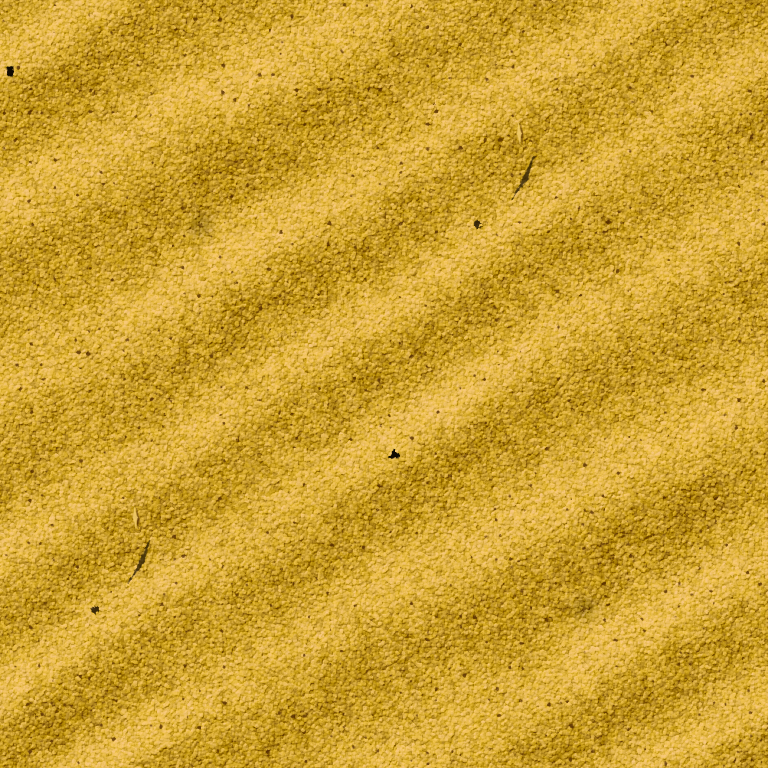
A Shadertoy shader for this texture:

```glsl
// Wind-rippled golden sand: layered sines make the slanted ripples, smooth
// cellular noise with dark gaps makes fine grain, and a little debris lies on top.
// One tone value, in standard deviations from the mean, drives the colour.

#define GRAIN_SCALE 235.0
#define FINE_SCALE 390.0
#define FINE_SHARE 0.6
#define CREVICE_GAIN 1.6
#define RELIEF_GAIN 0.55
#define TONE_GAIN 0.78
#define CLUSTER_GAIN 0.35
#define RIPPLE_GAIN 0.76
#define RIPPLE_WAVES vec2(-3.0, 5.0)
#define RIPPLE_PHASE 0.55
#define LIGHT_STEP vec2(-0.0010, 0.0017)
#define PIT_SHARE 0.16

const float TAU = 6.2831853;
const float PIT_SCALE = 64.0;
const vec3 DEBRIS_COLOR = vec3(0.13, 0.08, 0.01);
const vec3 STRAW_COLOR = vec3(0.95, 0.80, 0.42);
const vec3 PIT_COLOR = vec3(0.32, 0.16, 0.01);

vec3 hash3(vec2 p) {
    vec3 q = fract(p.xyx * vec3(0.1031, 0.1030, 0.0973));
    q += dot(q, q.yxz + 33.33);
    return fract((q.xxy + q.yzz) * q.zyx);
}

// Smooth cellular noise: x is a blended random tone in -1..1,
// y is about zero on average and drops in the gaps between cells.
vec2 cells(vec2 p) {
    vec2 cell = floor(p);
    float weightSum = 0.0, toneSum = 0.0;
    for (int j = -1; j <= 1; j++)
    for (int i = -1; i <= 1; i++) {
        vec2 id = cell + vec2(i, j);
        vec3 rnd = hash3(id + 71.0);
        vec2 d = id + rnd.xy - p;
        float weight = exp(-8.0 * dot(d, d));
        weightSum += weight;
        toneSum += weight * (2.0 * rnd.z - 1.0);
    }
    return vec2(toneSum / weightSum, log(weightSum) / 8.0 + 0.15);
}

// Two turned layers of cells, so that no regular outlines remain.
float grainHeight(vec2 p) {
    vec2 turned = mat2(0.8, 0.6, -0.6, 0.8) * p + 3.0;
    vec2 coarse = cells(p * GRAIN_SCALE);
    return coarse.x + CREVICE_GAIN * coarse.y + FINE_SHARE * cells(turned * FINE_SCALE).x;
}

// Gently bent slanted ripples whose strength drifts along the crests.
float ripples(vec2 p) {
    float bend = -0.13 * cos(TAU * (p.x - p.y - 0.19))
               + 0.02 * sin(TAU * (3.0 * p.x + p.y) + 0.6);
    float phase = TAU * (dot(p, RIPPLE_WAVES) - RIPPLE_PHASE + bend);
    float strength = 0.9 + 0.2 * sin(TAU * (p.x + p.y) + 1.0)
                   + 0.12 * sin(TAU * (3.0 * p.x - p.y));
    return strength * (cos(phase) + 0.15 * cos(2.0 * phase + 0.5));
}

// Distance to a segment through the origin, thick in the middle.
float taperedStick(vec2 p, vec2 halfAxis, float thickness) {
    float t = clamp(dot(p, halfAxis) / dot(halfAxis, halfAxis), -1.0, 1.0);
    return length(p - halfAxis * t) - thickness * (1.0 - 0.85 * sqrt(abs(t)));
}

vec2 wrapped(vec2 p) { return p - round(p); }

float cover(float dist, float soft) { return 1.0 - smoothstep(-soft, soft, dist); }

// Pebbles, a bent twig and a straw sliver, repeated on a diagonal lattice.
vec3 addDebris(vec3 color, vec2 p, float rough, float soft) {
    for (int i = 0; i < 2; i++) {
        vec2 q = p - 0.5 * float(i);
        vec2 pebble = wrapped(q - vec2(0.013, 0.907));
        vec2 seed = wrapped(q - vec2(0.622, 0.707));
        vec2 smudge = wrapped(q - vec2(0.262, 0.707));
        vec2 twig = wrapped(q - vec2(0.684, 0.768));
        vec2 straw = wrapped(q - vec2(0.676, 0.826));

        float glint = cover(length(pebble - vec2(0.0, 0.009)) - 0.004, 0.003);
        color = mix(color, STRAW_COLOR, 0.7 * glint);
        color = mix(color, DEBRIS_COLOR * 0.5, cover(length(pebble) - 0.0055 + rough, soft));
        color = mix(color, DEBRIS_COLOR, 0.85 * cover(length(seed) - 0.0042 + rough, soft));
        color *= 1.0 - 0.15 * exp(-dot(smudge, smudge) * 4000.0);
        color = mix(color, PIT_COLOR, 0.5 * cover(length(smudge) - 0.003 + rough, soft));

        twig.x += 0.0015 - 0.0015 * cos(twig.y * 110.0);
        float twigDist = taperedStick(twig, vec2(0.014, 0.028), 0.0042);
        color = mix(color, DEBRIS_COLOR, 0.75 * cover(twigDist + 0.4 * rough, soft));

        float shade = taperedStick(straw - vec2(0.003, -0.001), vec2(-0.001, 0.013), 0.003);
        float sliver = taperedStick(straw, vec2(-0.001, 0.013), 0.004);
        color = mix(color, PIT_COLOR, 0.6 * cover(shade, soft));
        color = mix(color, STRAW_COLOR, 0.9 * cover(sliver, soft));
    }
    return color;
}

// Sparse tiny reddish-dark gaps between grains.
float pits(vec2 p, float rough, float soft) {
    vec2 cell = floor(p * PIT_SCALE);
    vec3 rnd = hash3(cell + 311.0);
    vec2 d = fract(p * PIT_SCALE) - mix(vec2(0.25), vec2(0.75), rnd.xy);
    float radius = 0.04 + 0.6 * rnd.z - rough;
    return step(rnd.z, PIT_SHARE) * cover(length(d) - radius, soft * PIT_SCALE);
}

// Ochre in the shade, through gold, to pale straw in the light.
vec3 sandColor(float tone) {
    float t = clamp(tone - 0.35 * max(tone - 0.8, 0.0), -2.8, 1.8);
    return vec3(0.825, 0.656, 0.188) + vec3(0.105, 0.100, 0.120) * t
         + vec3(-0.014, -0.0155, 0.017) * t * t;
}

void mainImage(out vec4 fragColor, in vec2 fragCoord) {
    vec2 p = fragCoord / iResolution.y;
    float soft = 1.0 / iResolution.y;
    float height = grainHeight(p);
    float relief = height - grainHeight(p + LIGHT_STEP);

    float tone = RIPPLE_GAIN * ripples(p) + RELIEF_GAIN * relief
               + TONE_GAIN * height + CLUSTER_GAIN * cells(p * 60.0).x;
    vec3 color = sandColor(tone);
    color.b += 0.06 * cells(p * GRAIN_SCALE + 40.0).x;
    color = mix(color, PIT_COLOR, 0.75 * pits(p, 0.06 * height, soft));
    color = addDebris(color, p, 0.002 * height, soft);
    fragColor = vec4(clamp(color, 0.0, 1.0), 1.0);
}
```
